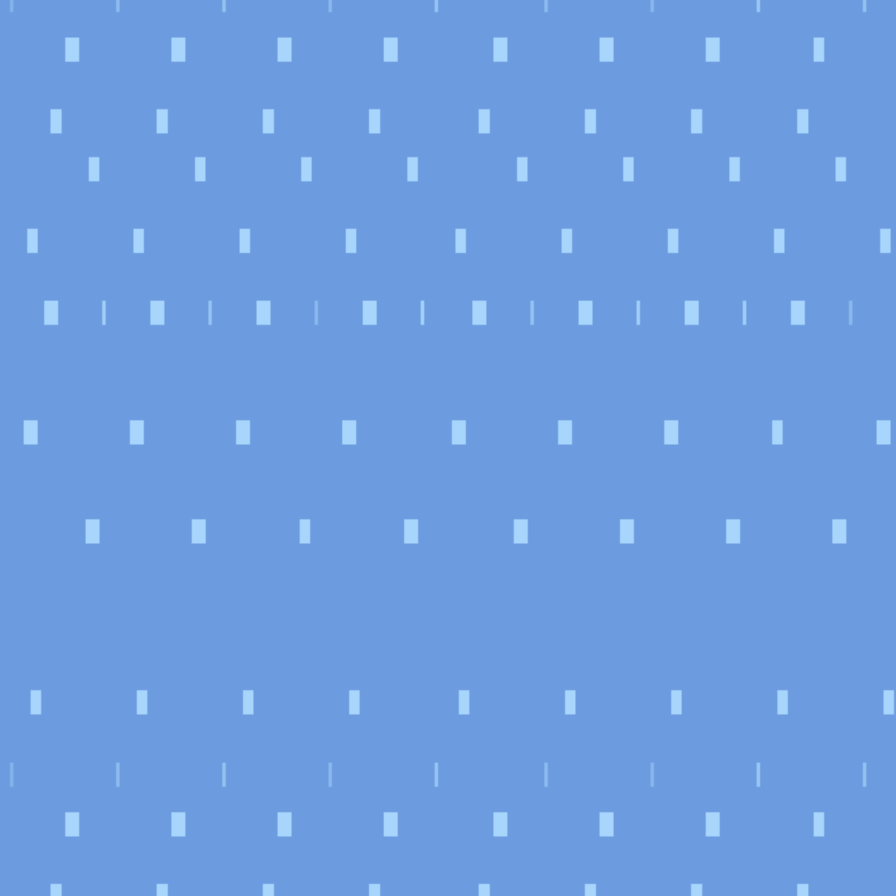
Give the GLSL for this pattern, as a WebGL 1 fragment shader.

```glsl
precision highp float;

uniform vec2 u_resolution;

#define COLUMN_PITCH 0.1185
#define LINE_HEIGHT 0.02702
#define LINES_PER_REPEAT 32.0
#define DOT 0.0039
#define SEAM_SHIFT 0.0039
#define EDGE_SOFTNESS 0.0024
#define NARROW_CHANCE 0.12
#define FAINTEST 0.4
#define SKY vec3(0.427, 0.608, 0.875)
#define DROP vec3(0.655, 0.835, 0.988)

float hash(vec2 p) {
    return fract(sin(dot(p, vec2(127.1, 311.7))) * 43758.5453);
}

// Coverage of a centred span, softened at both ends
float span(float offset, float width) {
    float soft = max(EDGE_SOFTNESS, 1.0 / u_resolution.y);
    float outside = abs(offset) - 0.5 * width;
    return 1.0 - smoothstep(-0.5 * soft, 0.5 * soft, outside);
}

// One row of evenly spaced drops: line in the repeat, column phase, width in dots
float dropRow(vec2 p, float line, float phase, float dots) {
    float halfRepeat = 0.5 * LINES_PER_REPEAT;
    float dy = mod(p.y / LINE_HEIGHT - line + halfRepeat, LINES_PER_REPEAT) - halfRepeat;

    float column = p.x / COLUMN_PITCH - phase;
    float id = floor(column + 0.5);
    float dx = (column - id) * COLUMN_PITCH;

    // Broad drops sometimes lose a dot, thin ones vary in strength
    float chance = hash(vec2(id, floor(line + 0.5)));
    float isBroad = step(3.5, dots);
    float isThin = 1.0 - step(1.5, dots);
    float width = (dots - isBroad * step(chance, NARROW_CHANCE)) * DOT;
    float strength = mix(1.0, mix(FAINTEST, 1.0, chance), isThin);

    return strength * span(dx, width) * span(dy * LINE_HEIGHT, LINE_HEIGHT);
}

void main() {
    // Rows are measured from the top edge
    vec2 p = gl_FragCoord.xy / u_resolution;
    p.y = 1.0 - p.y;

    // The right half sits one dot further along
    p.x -= SEAM_SHIFT * step(0.5, p.x);

    float rain = dropRow(p, 0.0, 0.110, 1.0);
    rain = max(rain, dropRow(p, 2.05, 0.680, 4.0));
    rain = max(rain, dropRow(p, 5.01, 0.528, 3.2));
    rain = max(rain, dropRow(p, 6.99, 0.886, 3.0));
    rain = max(rain, dropRow(p, 9.95, 0.306, 3.0));
    rain = max(rain, dropRow(p, 12.92, 0.482, 4.0));
    rain = max(rain, dropRow(p, 12.92, 0.979, 1.0));
    rain = max(rain, dropRow(p, 17.86, 0.289, 4.0));
    rain = max(rain, dropRow(p, 21.95, 0.872, 4.0));
    rain = max(rain, dropRow(p, 29.01, 0.338, 3.0));

    gl_FragColor = vec4(mix(SKY, DROP, rain), 1.0);
}
```
